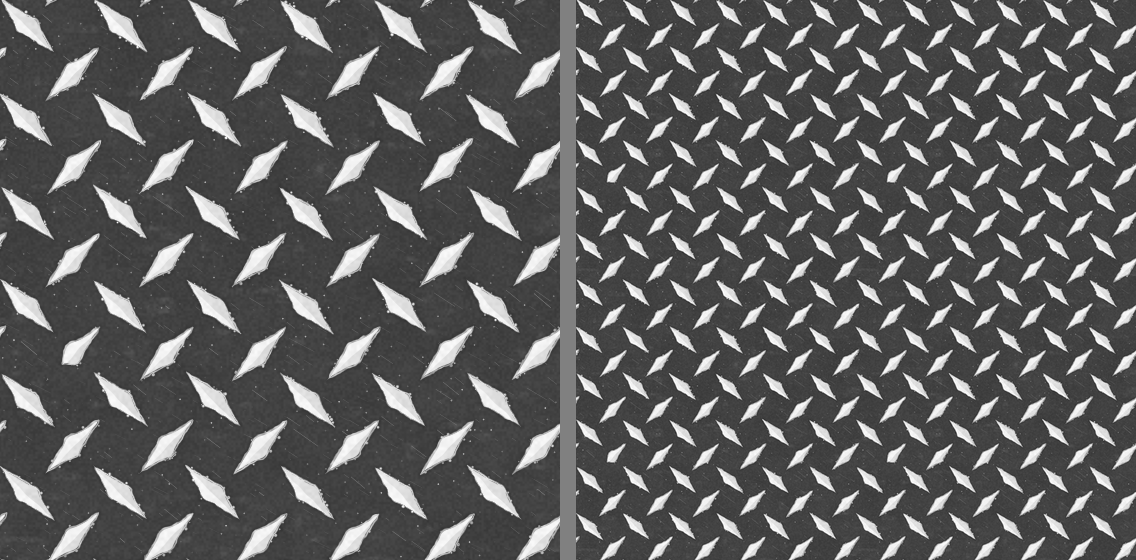
Left: one tile. Right: repeated 2 by 2.
Reproduce this texture procedurally as a three.js fragment shader.

```glsl
// Worn tread plate: a 6 x 6 grid of bright raised lozenges leaning alternately
// left and right over dark scuffed metal. Each lozenge is a width profile along
// its axis, roughened by wrapping noise and hashed burrs so the sheet tiles.
#define REPEATS 6.0
#define HALF_LENGTH 0.405
#define HALF_WIDTH 0.092
#define BULGE 0.030
#define ROUGHNESS 0.020
#define SOFT 0.009
#define PLATE 0.255
#define FACE 0.955
#define FACET 0.86
#define RIM 0.56
#define SCRATCH 0.17
#define WORN_CELL vec2(0.0, 2.0)

varying vec2 vUv;

float hash(vec2 p) {
  vec3 h = fract(vec3(p.xyx) * 0.1031);
  h += dot(h, h.yzx + 33.33);
  return fract((h.x + h.y) * h.z);
}

vec2 hash2(vec2 p) {
  return vec2(hash(p + 17.3), hash(p + 71.9));
}

// Value noise with a given number of lattice steps per tread cell
float noise(vec2 p, vec2 steps) {
  vec2 period = steps * REPEATS;
  vec2 i = floor(p * steps);
  vec2 f = fract(p * steps);
  f = f * f * (3.0 - 2.0 * f);
  vec2 a = mod(i, period);
  vec2 b = mod(i + 1.0, period);
  return mix(mix(hash(a), hash(vec2(b.x, a.y)), f.x),
             mix(hash(vec2(a.x, b.y)), hash(b), f.x), f.y);
}

// Half width at t in -1..1 along the axis; side is -1 or 1
float profile(float t, float side, float blunt) {
  float bump = (t - 0.1 * side) / 0.2;
  float tip = (t - 0.88) / 0.12;
  return HALF_WIDTH * (1.0 - pow(abs(t), 1.35)) + BULGE * exp(-bump * bump)
       + blunt * 0.014 * exp(-tip * tip);
}

// Returns tone and signed distance; rising is 1 for a right-leaning lozenge
vec2 tread(vec2 p, vec2 center, float rising) {
  vec2 id = mod(floor(p - center + 0.5), REPEATS);
  vec2 seed = id + 40.0 * rising;
  vec2 d = fract(p - center + 0.5) - 0.5 - (hash2(seed) - 0.5) * 0.025;
  float lean = rising * 2.0 - 1.0;
  vec2 q = vec2(d.x + lean * d.y, d.y - lean * d.x) * 0.70711;
  float t = q.x / HALF_LENGTH;
  float side = q.y < 0.0 ? -1.0 : 1.0;
  float width = profile(t, side, rising);

  // Ragged outline
  float rough = noise(p, vec2(17.0)) * 0.65 + noise(p, vec2(37.0)) * 0.35;
  float dist = max(abs(q.y) - width, (abs(t) - 1.0) * HALF_LENGTH) * 0.95;
  dist += (0.48 - rough) * ROUGHNESS;

  // Burrs along the edge, more of them on the right flank
  for (int i = 0; i < 7; i++) {
    vec2 h = hash2(seed + float(i) * 9.7);
    float at = (h.x * 2.0 - 1.0) * 0.9;
    float flank = h.y < 0.7 ? -lean : lean;
    float size = mix(0.004, 0.017, hash(seed + h * 50.0));
    vec2 spot = vec2(at * HALF_LENGTH, flank * (profile(at, flank, rising) + 0.016 * fract(h.y * 7.0)));
    dist = min(dist, length(q - spot) - size);
  }

  // One lozenge has lost most of its lower end
  float worn = rising * (1.0 - step(0.5, length(id - WORN_CELL)));
  dist += worn * (1.0 - smoothstep(-0.55, -0.1, t)) * (0.04 + 0.08 * rough) * step(-0.93, t);

  // Two facets, fine brushing and a grey rim
  float ridge = 0.012 * lean + 0.025 * (noise(p, vec2(7.0)) - 0.5);
  float upper = smoothstep(-0.008, 0.008, q.y * -lean - ridge);
  float tone = mix(FACE, FACET, upper * (0.55 + 0.45 * smoothstep(-0.7, 0.3, t)));
  tone += 0.05 * (noise(p, vec2(31.0)) - 0.5);
  float rimWidth = mix(0.009, 0.021, rising) * (0.5 + rough);
  float rim = 1.0 - smoothstep(rimWidth * 0.6, rimWidth * 1.2, -dist);
  tone = mix(tone, RIM + 0.3 * noise(p, vec2(23.0)), rim * mix(0.65, 0.9, rising));
  float crease = abs(dist + 0.018) / 0.006;
  tone -= 0.22 * exp(-crease * crease) * step(0.0, -lean * q.y) * smoothstep(0.4, 0.7, rough);
  return vec2(tone, dist);
}

// One faint slanted scratch in each square of a grid
float scratch(vec2 p, float steps) {
  vec2 id = mod(floor(p * steps), REPEATS * steps) + steps * 31.0;
  vec2 h = hash2(id);
  vec2 d = fract(p * steps) - 0.5 - (h - 0.5) * 0.25;
  vec2 axis = normalize(vec2(1.0, -0.35 - 0.5 * h.x));
  float along = max(abs(dot(d, axis)) - 0.32 * h.y, 0.0);
  float across = dot(d, vec2(-axis.y, axis.x));
  float line = 1.0 - smoothstep(0.0, SOFT * steps, length(vec2(along, across)));
  return line * step(0.45, hash(id + 5.1)) * h.x;
}

void main() {
  vec2 p = vUv * REPEATS;

  // Plate: cloudy tone, grain, scuffs, scratches and specks
  float cloud = noise(p, vec2(3.0));
  float grey = PLATE + 0.025 * (cloud - 0.5) + 0.045 * (noise(p, vec2(41.0)) - 0.5);
  grey += 0.07 * smoothstep(0.72, 1.0, noise(p, vec2(5.0, 9.0))) * noise(p, vec2(29.0));
  grey += SCRATCH * (scratch(p, 2.0) + 0.8 * scratch(p + 0.37, 3.0) + 0.6 * scratch(p, 5.0));
  vec2 cell = mod(floor(p * 9.0), REPEATS * 9.0);
  vec2 offset = fract(p * 9.0) - 0.5 - (hash2(cell) - 0.5) * 0.6;
  float speck = 1.0 - smoothstep(0.03, 0.13, length(offset));
  grey += speck * 0.45 * pow(hash(cell + 3.7), 9.0);

  // Raised lozenges with a slight dark halo
  vec2 falling = tread(p, vec2(0.285, 0.72), 0.0);
  vec2 rising = tread(p, vec2(0.785, 0.215), 1.0);
  grey -= 0.03 * (1.0 - smoothstep(0.0, 0.04, min(falling.y, rising.y)));
  grey = mix(grey, falling.x, 1.0 - smoothstep(-SOFT, SOFT, falling.y));
  grey = mix(grey, rising.x, 1.0 - smoothstep(-SOFT, SOFT, rising.y));
  gl_FragColor = vec4(vec3(clamp(grey, 0.0, 1.0)), 1.0);
}
```
